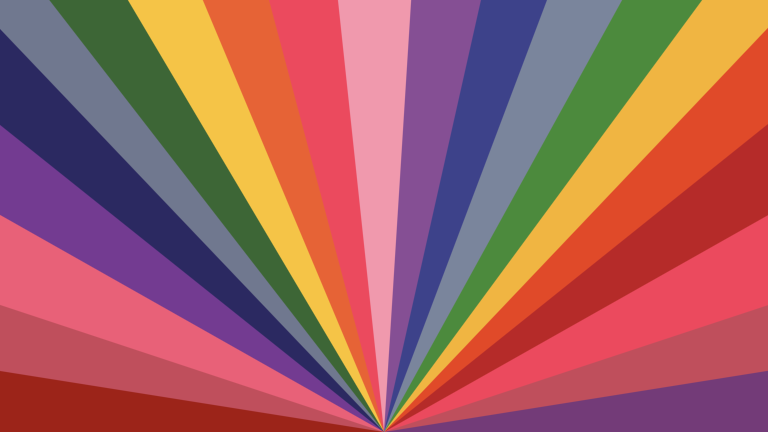
A Shadertoy shader for this background:

```glsl
// A fan of flat coloured rays spreading from a hub at the bottom centre.
// Each ray boundary is a half-plane through the hub; walking the boundaries
// from right to left, every one paints the next colour over the last.

const int RAYS = 21;

const vec3 PLUM      = vec3(0.45, 0.23, 0.47);
const vec3 ROSE      = vec3(0.75, 0.31, 0.36);
const vec3 CORAL     = vec3(0.92, 0.29, 0.37);
const vec3 CRIMSON   = vec3(0.71, 0.17, 0.16);
const vec3 VERMILION = vec3(0.88, 0.29, 0.16);
const vec3 AMBER     = vec3(0.94, 0.71, 0.26);
const vec3 LEAF      = vec3(0.30, 0.54, 0.24);
const vec3 SLATE     = vec3(0.48, 0.52, 0.61);
const vec3 COBALT    = vec3(0.24, 0.26, 0.54);
const vec3 VIOLET    = vec3(0.52, 0.31, 0.58);
const vec3 PINK      = vec3(0.94, 0.60, 0.68);
const vec3 ORANGE    = vec3(0.90, 0.39, 0.21);
const vec3 YELLOW    = vec3(0.96, 0.77, 0.28);
const vec3 FOREST    = vec3(0.24, 0.40, 0.21);
const vec3 STEEL     = vec3(0.44, 0.47, 0.56);
const vec3 NAVY      = vec3(0.17, 0.16, 0.38);
const vec3 PURPLE    = vec3(0.45, 0.23, 0.57);
const vec3 BLUSH     = vec3(0.91, 0.38, 0.47);
const vec3 BRICK     = vec3(0.61, 0.14, 0.10);

// Ray colours, counter-clockwise from the right horizon
const vec3 rayColors[RAYS] = vec3[RAYS](
    PLUM, ROSE, CORAL, CRIMSON, VERMILION, AMBER, LEAF,
    SLATE, COBALT, VIOLET, PINK, CORAL, ORANGE, YELLOW,
    FOREST, STEEL, NAVY, PURPLE, BLUSH, ROSE, BRICK);

// Angles of the boundaries between neighbouring rays, in radians
const float boundaries[RAYS - 1] = float[RAYS - 1](
    0.158, 0.319, 0.514, 0.676, 0.811, 0.936, 1.067,
    1.210, 1.350, 1.508, 1.677, 1.831, 1.968, 2.106,
    2.230, 2.332, 2.467, 2.627, 2.822, 2.984);

// Signed distance to a line through the hub, positive on its left side
float distanceLeftOf(vec2 p, float angle) {
    return dot(p, vec2(-sin(angle), cos(angle)));
}

// Smooth coverage of the positive side of an edge
float coverage(float signedDistance, float softness) {
    return smoothstep(-softness, softness, signedDistance);
}

// Layer the rays over one another around the hub
vec3 rayFan(vec2 p, float softness) {
    vec3 color = rayColors[0];
    for (int i = 1; i < RAYS; i++) {
        float side = distanceLeftOf(p, boundaries[i - 1]);
        color = mix(color, rayColors[i], coverage(side, softness));
    }
    return color;
}

void mainImage(out vec4 fragColor, in vec2 fragCoord) {
    // Canvas height is one unit; the hub sits at the middle of the lower edge
    vec2 hub = vec2(0.5 * iResolution.x, 0.0);
    vec2 p = (fragCoord - hub) / iResolution.y;
    float softness = 0.75 / iResolution.y;

    fragColor = vec4(rayFan(p, softness), 1.0);
}
```
